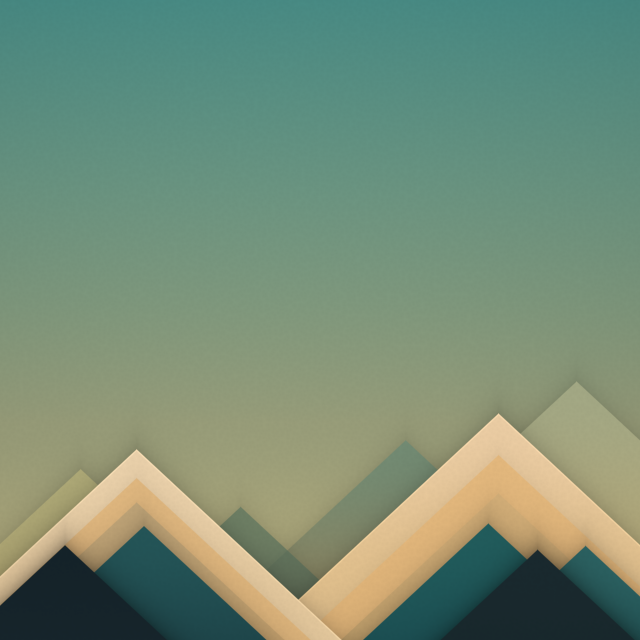
This background is drawn by a three.js fragment shader. Its source:

```glsl
#define SLOPE 0.93
#define EDGE 0.0012
#define SHADOW_WIDTH 0.016
#define RIM_WIDTH 0.0022
#define FADE_HEIGHT 0.28
#define GRAIN_SCALE 150.0
#define GRAIN_AMOUNT 0.022

varying vec2 vUv;

vec2 hash2(vec2 cell) {
  vec2 q = vec2(dot(cell, vec2(127.1, 311.7)), dot(cell, vec2(269.5, 183.3)));
  return fract(sin(q) * 43758.55);
}

// Distance to the nearest scattered point
float cellular(vec2 p) {
  vec2 cell = floor(p);
  vec2 local = fract(p);
  float nearest = 2.0;
  for (int j = -1; j <= 1; j++) {
    for (int i = -1; i <= 1; i++) {
      vec2 offset = vec2(float(i), float(j));
      nearest = min(nearest, length(offset + hash2(cell + offset) - local));
    }
  }
  return nearest;
}

// Signed distance to a peak, positive inside
float peakDistance(vec2 p, vec2 apex) {
  return (apex.y - p.y - SLOPE * abs(p.x - apex.x)) / sqrt(1.0 + SLOPE * SLOPE);
}

// Paper peak: soft shadow, then a body shaded from apex to foot
void paintPeak(inout vec3 color, vec2 p, vec2 apex, vec3 top, vec3 foot,
               float opacity, float shadow) {
  float d = peakDistance(p, apex);
  color *= 1.0 - shadow * exp(-max(-d, 0.0) / SHADOW_WIDTH);
  vec3 body = mix(top, foot, smoothstep(0.0, FADE_HEIGHT, apex.y - p.y));
  color = mix(color, body, opacity * smoothstep(-EDGE, EDGE, d));
}

// Thin light line along the paper edge
void paintRim(inout vec3 color, vec2 p, vec2 apex, float strength) {
  float d = peakDistance(p, apex) - 0.5 * RIM_WIDTH;
  color += strength * vec3(1.0, 0.92, 0.75) * (1.0 - smoothstep(0.0, RIM_WIDTH, abs(d)));
}

vec3 skyColor(vec2 p) {
  vec3 sky = mix(vec3(0.66, 0.64, 0.47), vec3(0.58, 0.60, 0.465), smoothstep(0.12, 0.37, p.y));
  sky = mix(sky, vec3(0.49, 0.585, 0.48), clamp((p.y - 0.34) / 0.18, 0.0, 1.0));
  sky = mix(sky, vec3(0.41, 0.57, 0.495), clamp((p.y - 0.52) / 0.18, 0.0, 1.0));
  sky = mix(sky, vec3(0.275, 0.53, 0.505), clamp((p.y - 0.70) / 0.30, 0.0, 1.0));
  vec2 side = p - vec2(0.45, 0.5);
  return sky * (1.015 - 0.12 * side.x * side.x);
}

void main() {
  vec2 p = vUv;
  vec3 color = skyColor(p);

  // Distant translucent peaks
  paintPeak(color, p, vec2(0.901, 0.404), vec3(0.64, 0.66, 0.52), vec3(0.70, 0.66, 0.48), 0.95, 0.10);
  paintPeak(color, p, vec2(0.126, 0.267), vec3(0.69, 0.67, 0.47), vec3(0.68, 0.63, 0.43), 0.95, 0.10);
  paintPeak(color, p, vec2(0.634, 0.312), vec3(0.44, 0.54, 0.45), vec3(0.55, 0.52, 0.38), 0.95, 0.09);
  paintPeak(color, p, vec2(0.376, 0.208), vec3(0.34, 0.45, 0.37), vec3(0.28, 0.34, 0.29), 0.66, 0.08);

  // Right range
  vec2 rightApex = vec2(0.779, 0.354);
  paintPeak(color, p, rightApex, vec3(0.92, 0.80, 0.64), vec3(0.88, 0.75, 0.55), 1.0, 0.14);
  paintRim(color, p, rightApex, 0.06);
  paintPeak(color, p, vec2(0.779, 0.289), vec3(0.89, 0.72, 0.49), vec3(0.87, 0.70, 0.47), 1.0, 0.04);
  paintPeak(color, p, vec2(0.779, 0.229), vec3(0.82, 0.68, 0.47), vec3(0.74, 0.62, 0.42), 0.85, 0.03);
  paintPeak(color, p, vec2(0.915, 0.147), vec3(0.17, 0.38, 0.38), vec3(0.11, 0.29, 0.30), 1.0, 0.18);
  paintPeak(color, p, vec2(0.763, 0.182), vec3(0.13, 0.36, 0.36), vec3(0.10, 0.29, 0.31), 1.0, 0.18);
  paintPeak(color, p, vec2(0.840, 0.141), vec3(0.10, 0.16, 0.18), vec3(0.09, 0.15, 0.165), 1.0, 0.30);

  // Left range
  vec2 leftApex = vec2(0.2135, 0.298);
  paintPeak(color, p, leftApex, vec3(0.92, 0.82, 0.67), vec3(0.89, 0.78, 0.61), 1.0, 0.14);
  paintRim(color, p, leftApex, 0.06);
  paintPeak(color, p, vec2(0.2135, 0.253), vec3(0.88, 0.72, 0.50), vec3(0.86, 0.70, 0.48), 1.0, 0.04);
  paintPeak(color, p, vec2(0.2135, 0.215), vec3(0.74, 0.64, 0.47), vec3(0.76, 0.62, 0.42), 0.90, 0.03);
  paintPeak(color, p, vec2(0.225, 0.178), vec3(0.14, 0.33, 0.34), vec3(0.11, 0.25, 0.27), 1.0, 0.18);
  paintPeak(color, p, vec2(0.1016, 0.148), vec3(0.08, 0.135, 0.16), vec3(0.095, 0.15, 0.175), 1.0, 0.30);

  // Paper grain
  float grain = cellular(p * GRAIN_SCALE) - 0.5 + 0.4 * (cellular(p * GRAIN_SCALE * 2.3) - 0.5);
  color *= 1.0 + GRAIN_AMOUNT * grain;

  gl_FragColor = vec4(clamp(color, 0.0, 1.0), 1.0);
}
```
